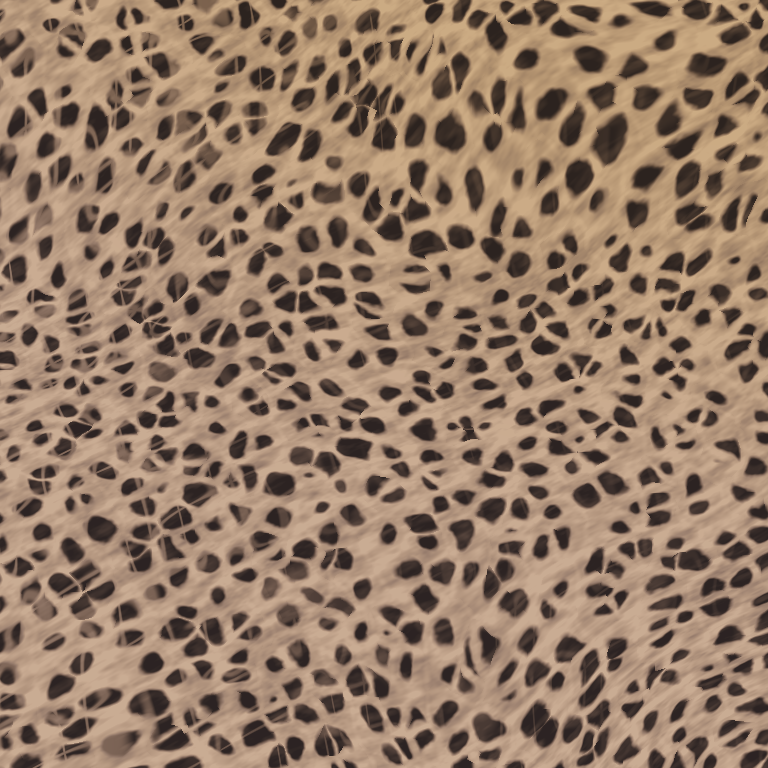
Write a WebGL 2 fragment shader that draws this texture.

```glsl
#version 300 es
precision highp float;
// Soft tan fur with crowded dark spots, netted by pale strands.
// Jittered cells give the spots; walls between cells keep them apart, and noise
// stretched along a bent grain gives fur, ragged rims and loose threads.
uniform vec2 u_resolution;
out vec4 fragColor;

const vec2  CELLS = vec2(23.5, 27.5);      // spots per canvas, along and across grain
const float JITTER = 0.82;
const float GRAIN_ANGLE = 0.55;
const float BEND = 0.055;                  // how far the grain wanders
const vec2  RADIUS = vec2(0.27, 0.49);     // smallest and largest spot, in cells
const vec2  WALL = vec2(0.0, 0.20);        // thinnest and thickest wall, in cells
const float RIM_SOFTNESS = 0.085;
const float RAGGED = 0.22;
const float FUR_CONTRAST = 3.3;
const vec2  FUR_SCALE = vec2(34.0, 105.0);
const vec2  THREAD_SCALE = vec2(13.0, 42.0);
const vec3  WARM_TINT = vec3(1.01, 0.985, 0.90);
const vec3  ROSE_TINT = vec3(1.0, 0.99, 1.01);
const vec3  TONES[6] = vec3[6](
  vec3(0.14, 0.115, 0.115), vec3(0.30, 0.24, 0.21), vec3(0.47, 0.38, 0.32),
  vec3(0.59, 0.49, 0.42), vec3(0.70, 0.59, 0.49), vec3(0.79, 0.68, 0.57));

// Integer hash of a lattice point, two values in 0..1
vec2 hash2(ivec2 cell) {
  uvec2 v = uvec2(cell) * 1664525u + 1013904223u;
  v.x += v.y * 1664525u;
  v.y += v.x * 1664525u;
  v ^= v >> 16u;
  v.x += v.y * 1664525u;
  v.y += v.x * 1664525u;
  v ^= v >> 16u;
  return vec2(v & 65535u) / 65535.0;
}

float noise(vec2 p) {
  ivec2 i = ivec2(floor(p));
  vec2 f = fract(p);
  f = f * f * (3.0 - 2.0 * f);
  return mix(mix(hash2(i).x, hash2(i + ivec2(1, 0)).x, f.x),
             mix(hash2(i + ivec2(0, 1)).x, hash2(i + ivec2(1, 1)).x, f.x), f.y);
}

float fbm(vec2 p) {
  return 0.55 * noise(p) + 0.3 * noise(p * 1.9 + 17.3) + 0.15 * noise(p * 3.7 + 41.7);
}

vec2 rotate(vec2 p, float angle) {
  float c = cos(angle), s = sin(angle);
  return vec2(c * p.x + s * p.y, c * p.y - s * p.x);
}

float smoothMin(float a, float b, float k) {
  float h = max(k - abs(a - b), 0.0) / k;
  return min(a, b) - 0.25 * h * h * k;
}

// Thin lines where stretched noise crosses its middle value
float threads(vec2 p) {
  return smoothstep(0.80, 0.97, 1.0 - abs(2.0 * noise(p) - 1.0));
}

// Depth inside a spot (x, positive inside) and distance to the cell wall (y)
vec2 spotField(vec2 p, float net) {
  ivec2 base = ivec2(floor(p));
  ivec2 nearId = base, nextId = base;
  vec2 nearPos = vec2(0.0), nextPos = vec2(0.0);
  float nearD = 1e3, nextD = 1e3;
  for (int y = -2; y <= 2; y++) {
    for (int x = -2; x <= 2; x++) {
      ivec2 id = base + ivec2(x, y);
      vec2 pos = vec2(id) + 0.5 + JITTER * (hash2(id) - 0.5) - p;
      float d = dot(pos, pos);
      if (d < nearD) {
        nextD = nearD; nextPos = nearPos; nextId = nearId;
        nearD = d; nearPos = pos; nearId = id;
      } else if (d < nextD) {
        nextD = d; nextPos = pos; nextId = id;
      }
    }
  }
  float border = (nextD - nearD) / (2.0 * max(length(nextPos - nearPos), 0.05));
  vec2 shape = hash2(nearId + 311);
  float wall = mix(WALL.x, WALL.y, sqrt(hash2(nearId + nextId + 977).x)) - 0.035 * net;
  vec2 axis = rotate(nearPos, 3.14159 * shape.y) * vec2(0.88, 1.14);
  float radius = mix(RADIUS.x, RADIUS.y, shape.x) - 0.16 * step(0.93, shape.y);
  return vec2(smoothMin(radius - length(axis), border - wall, 0.12), border);
}

void main() {
  vec2 uv = gl_FragCoord.xy / u_resolution.y;

  // Bent grain frame shared by spots and fur
  vec2 bend = vec2(noise(uv * 3.1 + 5.0), noise(uv * 3.1 + 29.0)) - 0.5;
  vec2 grain = rotate(uv, GRAIN_ANGLE) + 2.0 * BEND * bend;
  float net = smoothstep(0.75, 0.1, uv.x + 0.5 * (noise(uv * 4.0 + 61.0) - 0.5));

  // Fur and ragged spot rims
  float fur = fbm(grain * FUR_SCALE) - 0.5;
  float ragged = fbm(grain * vec2(50.0, 72.0) + 90.0) - 0.5;
  vec2 wobble = vec2(noise(grain * 38.0 + 7.0), noise(grain * 38.0 + 53.0)) - 0.5;
  vec2 field = spotField(grain * CELLS + 0.3 * wobble, net);
  float depth = field.x + RAGGED * ragged + 0.09 * fur;
  float spot = smoothstep(-RIM_SOFTNESS, RIM_SOFTNESS, depth);

  // Tone: fur, brighter strands on the walls, then spots and loose threads
  float strand = 1.0 - smoothstep(0.0, 0.16, field.y);
  float patches = noise(uv * 7.0 + 13.0) - 0.5;
  float coat = 4.2 + FUR_CONTRAST * fur + 0.35 * strand + 0.5 * patches;
  float pit = 0.2 + 1.6 * max(fur + 0.05, 0.0);
  float tone = mix(coat, pit, spot);
  float loose = max(threads(grain * THREAD_SCALE + 3.0),
                    threads(rotate(grain, 1.2) * THREAD_SCALE + 71.0));
  tone += loose * spot * (0.35 + 1.7 * net);

  // Colour ramp and regional tint
  tone = clamp(tone, 0.0, 4.999);
  int step0 = int(tone);
  vec3 colour = mix(TONES[step0], TONES[step0 + 1], fract(tone));
  float warm = smoothstep(0.5, 1.6, uv.x + uv.y);
  colour *= mix(ROSE_TINT, WARM_TINT, warm * smoothstep(0.2, 0.9, uv.y));
  fragColor = vec4(colour, 1.0);
}
```
